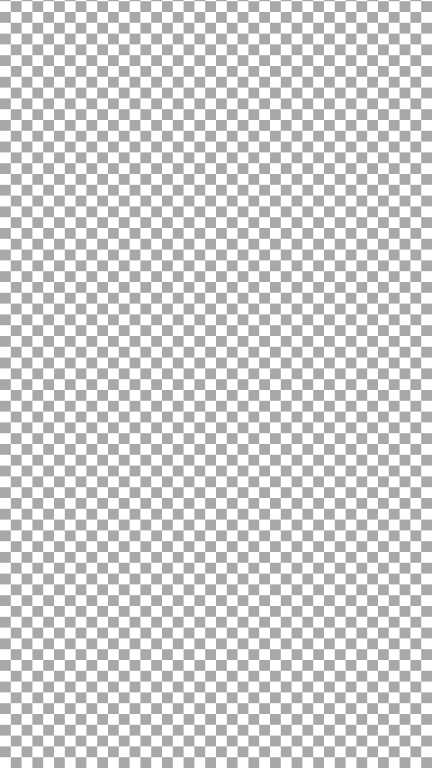
Write a Shadertoy shader that draws this pattern.

```glsl
const float CELLS_ACROSS = 40.0;
const vec3 LIGHT_CELL = vec3(1.0);
const vec3 DARK_CELL = vec3(0.66);

// Integral of a square wave: +1 on even cells, -1 on odd cells
vec2 squareWaveIntegral(vec2 p) {
    return 1.0 - abs(mod(p, 2.0) - 1.0);
}

// Square wave averaged over a box of the given width, per axis
vec2 smoothSquareWave(vec2 p, float width) {
    vec2 halfBox = vec2(0.5 * width);
    return (squareWaveIntegral(p + halfBox) - squareWaveIntegral(p - halfBox)) / width;
}

void mainImage(out vec4 fragColor, in vec2 fragCoord) {
    // Square cells, counted from the lower left corner
    float pixelWidth = CELLS_ACROSS / iResolution.x;
    vec2 cellPos = fragCoord * pixelWidth;

    // The product of the two waves alternates like a checkerboard
    vec2 wave = smoothSquareWave(cellPos, pixelWidth);
    float lightness = 0.5 + 0.5 * wave.x * wave.y;

    fragColor = vec4(mix(DARK_CELL, LIGHT_CELL, lightness), 1.0);
}
```
